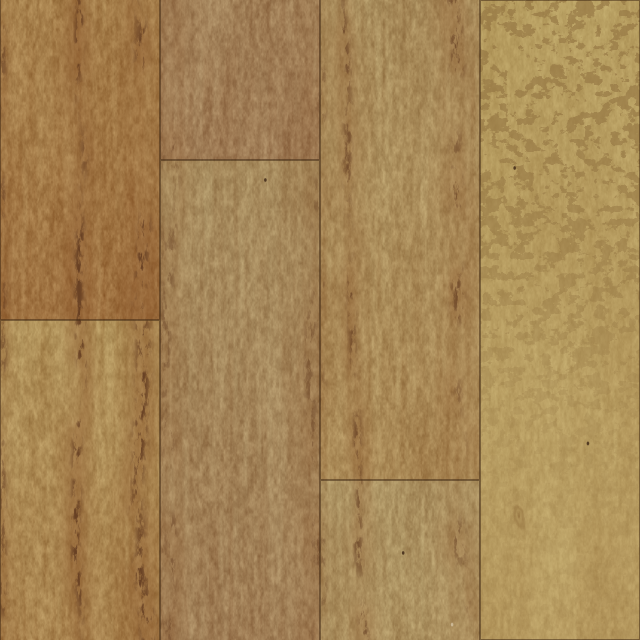
A WebGL 2 fragment shader for this texture:

```glsl
#version 300 es
precision highp float;
// Wooden floor: four staggered columns of long boards with grain, pore streaks and a knot.
uniform vec2 u_resolution;
out vec4 fragColor;

float hash(vec2 cell) {
  vec3 q = fract(cell.xyx * 0.1031);
  q += dot(q, q.yzx + 33.33);
  return fract((q.x + q.y) * q.z);
}

float noise(vec2 p) {
  vec2 i = floor(p), f = fract(p);
  f = f * f * (3.0 - 2.0 * f);
  return mix(mix(hash(i), hash(i + vec2(1, 0)), f.x),
             mix(hash(i + vec2(0, 1)), hash(i + vec2(1, 1)), f.x), f.y);
}

float fbm(vec2 p) {
  float sum = 0.0, amp = 0.5;
  for (int i = 0; i < 4; i++) {
    sum += amp * noise(p);
    p = p * 2.03 + 17.3;
    amp *= 0.5;
  }
  return sum / 0.9375;
}

float band(float x, float center, float width) {
  float d = (x - center) / width;
  return exp(-d * d);
}

void main() {
  vec2 p = gl_FragCoord.xy / u_resolution;
  vec2 pixel = 1.0 / u_resolution;

  // Board layout: each column has one joint at its own height
  int column = int(min(floor(p.x * 4.0), 3.0));
  float across = fract(p.x * 4.0);
  float along = fract(p.y - vec4(0.5, 0.75, 0.25, 0.0)[column]);

  // Base tone of each board, from its foot to its head
  vec3 foot[4] = vec3[4](vec3(0.61, 0.43, 0.24), vec3(0.62, 0.48, 0.33),
                         vec3(0.66, 0.53, 0.33), vec3(0.72, 0.61, 0.38));
  vec3 head[4] = vec3[4](vec3(0.69, 0.57, 0.35), vec3(0.65, 0.54, 0.36),
                         vec3(0.67, 0.57, 0.38), vec3(0.71, 0.61, 0.37));
  vec3 color = mix(foot[column], head[column], along);
  float plain = column == 3 ? 1.0 : 0.0;

  // Broad tone drift, long fibres and short flecks
  vec2 bent = p + vec2(0.006 * (noise(p * vec2(9, 5)) - 0.5), 0.0);
  float drift = fbm(p * vec2(14, 3)) - 0.5;
  float fibre = fbm(bent * vec2(130, 7)) - 0.5;
  float fleck = fbm(bent * vec2(190, 85)) - 0.5;
  float fine = noise(p * vec2(430, 260)) - 0.5;
  color += drift * vec3(0.06, 0.08, 0.07);
  color += fibre * vec3(0.09, 0.12, 0.11) * (1.0 - 0.6 * plain);
  color += (fleck * 0.18 + fine * 0.05) * vec3(0.9, 1.0, 0.9) * (1.0 - 0.4 * plain);

  // Warm streaks running along the boards, broken into dark pores
  vec2 centers[4] = vec2[4](vec2(0.50, 0.89), vec2(0.07, 0.97),
                            vec2(0.13, 0.83), vec2(0.0, 1.0));
  float strength = vec4(1.0, 0.5, 0.75, 0.0)[column];
  float lean = column == 2 ? 0.16 * (1.0 - p.y) : 0.0;
  float wobble = 0.07 * (noise(vec2(p.y * 7.0, float(column) * 9.0)) - 0.5);
  float x = across + wobble;
  float halo = band(x, centers[column].x + lean, 0.09)
             + band(x, centers[column].y + lean * 0.5, 0.13)
             + 0.7 * band(across, 0.0, 0.07);
  float core = band(x, centers[column].x + lean, 0.03)
             + band(x, centers[column].y + lean * 0.5, 0.045)
             + 0.6 * band(across, 0.02, 0.025);
  float patches = smoothstep(0.25, 0.7, noise(vec2(p.x * 35.0, p.y * 13.0)));
  float pores = smoothstep(0.48, 0.72, fbm(p * vec2(170, 65) + 40.0));
  color = mix(color, vec3(0.56, 0.36, 0.19), min(halo, 1.0) * strength * (0.2 + 0.25 * patches));
  color = mix(color, vec3(0.37, 0.22, 0.12), min(core, 1.0) * strength * patches * pores * 0.85);

  // Mottled flecks on the plain board, fading toward its foot
  float mottle = smoothstep(0.5, 0.6, fbm(p * vec2(75, 95) + 8.0));
  color = mix(color, vec3(0.58, 0.46, 0.26), plain * mottle * mix(0.12, 0.65, smoothstep(0.15, 0.9, p.y)));

  // Small slanted knot
  vec2 k = p - vec2(0.811, 0.193);
  k.x += 0.25 * k.y;
  float knot = length(k / vec2(0.010, 0.024));
  float rings = 0.5 + 0.5 * cos(knot * 9.0 + 5.0 * fleck);
  color = mix(color, vec3(0.54, 0.40, 0.21), exp(-knot * knot) * (0.25 + 0.4 * rings));

  // Scattered pinholes and pale chips
  vec2 cell = floor(p * 9.0);
  vec2 spot = 0.2 + 0.6 * vec2(hash(cell + 31.0), hash(cell + 57.0));
  float speck = length((fract(p * 9.0) - spot) / vec2(1.0, 1.4)) / 9.0;
  float pick = hash(cell + 83.0);
  vec3 speckColor = pick < 0.06 ? vec3(0.22, 0.13, 0.07) : vec3(0.84, 0.77, 0.65);
  color = mix(color, speckColor, step(pick, 0.1) * 0.8 * (1.0 - smoothstep(0.001, 0.003, speck)));

  // Thin dark seams between boards
  vec2 gap = vec2(min(across, 1.0 - across) * 0.25, min(along, 1.0 - along));
  vec2 seam = 1.0 - smoothstep(0.0008 - 0.5 * pixel, 0.0008 + 0.5 * pixel, gap);
  color = mix(color, vec3(0.24, 0.15, 0.07), max(seam.x, seam.y));

  fragColor = vec4(clamp(color, 0.0, 1.0), 1.0);
}
```
